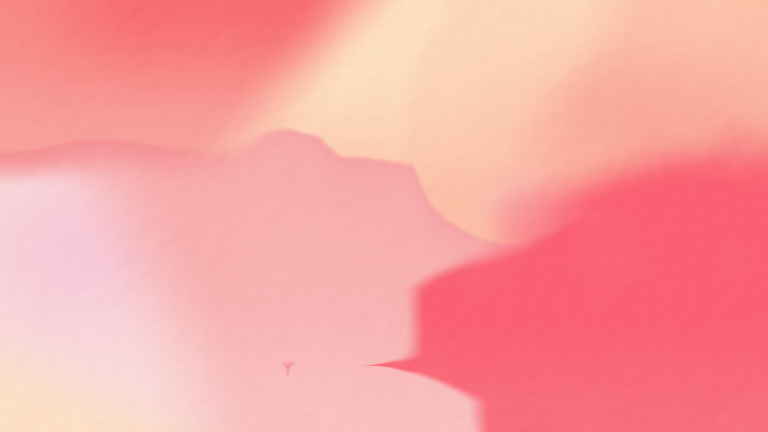
Reproduce this background procedurally as a Shadertoy shader.

```glsl
// Watercolour washes of coral, blush, lavender and cream on grained paper.
#define CREAM vec3(0.990, 0.872, 0.755)
#define PEACH vec3(0.980, 0.700, 0.610)
#define CORAL vec3(0.970, 0.430, 0.440)
#define SALMON vec3(0.970, 0.630, 0.600)
#define BLUSH vec3(0.970, 0.695, 0.695)
#define ROSE vec3(0.960, 0.545, 0.565)
#define LAVENDER vec3(0.965, 0.785, 0.845)
#define MIST vec3(0.980, 0.855, 0.850)
#define CRIMSON vec3(0.978, 0.375, 0.445)
#define WOBBLE 0.012
#define GRAIN 0.024

vec2 hashGradient(vec2 cell) {
    vec3 q = fract(vec3(cell.xyx) * vec3(0.1031, 0.1030, 0.0973));
    q += dot(q, q.yzx + 33.33);
    float angle = 6.2832 * fract((q.x + q.y) * q.z);
    return vec2(cos(angle), sin(angle));
}

float gradientNoise(vec2 p) {
    vec2 i = floor(p), f = fract(p);
    vec2 u = f * f * f * (f * (f * 6.0 - 15.0) + 10.0);
    vec2 e = vec2(1.0, 0.0);
    float low = mix(dot(hashGradient(i), f), dot(hashGradient(i + e), f - e), u.x);
    float high = mix(dot(hashGradient(i + e.yx), f - e.yx),
                     dot(hashGradient(i + 1.0), f - 1.0), u.x);
    return mix(low, high, u.y);
}

float fbm(vec2 p) {
    float sum = 0.0, amplitude = 0.5;
    for (int i = 0; i < 4; i++) {
        sum += amplitude * gradientNoise(p);
        p = mat2(1.6, 1.2, -1.2, 1.6) * p + 7.3;
        amplitude *= 0.5;
    }
    return sum;
}

float bump(float x, float center, float width) {
    float t = (x - center) / width;
    return exp(-t * t);
}

float glow(vec2 p, vec2 center, vec2 size) {
    vec2 q = (p - center) / size;
    return exp(-dot(q, q));
}

// Upper rim of the blush wash, falling away on the right
float ridge(float x) {
    float y = 0.645 + 0.031 * bump(x, 0.24, 0.15);
    y += 0.055 * smoothstep(0.52, 0.66, x) - 0.015 * smoothstep(0.65, 0.73, x);
    y -= 0.048 * smoothstep(0.72, 0.80, x) + 0.015 * smoothstep(0.80, 0.95, x);
    y -= 0.195 * (1.0 - exp(-max(x - 0.954, 0.0) / 0.07));
    return y + 0.07 * smoothstep(1.19, 1.36, x);
}

// Left border of the crimson wash, with a thin spike
float crimsonBorder(float y) {
    float x = 0.96 + 0.15 * (1.0 - smoothstep(0.06, 0.16, y));
    x -= 0.11 * exp(-abs(y - 0.153) / 0.010);
    return x + 0.22 * smoothstep(0.325, 0.45, y) + 0.40 * smoothstep(0.48, 0.75, y);
}

vec3 upperSky(vec2 p) {
    vec3 color = mix(CREAM, PEACH, 0.70 * smoothstep(0.86, 0.46, p.y));
    float fold = p.x - 0.935 - 0.09 * smoothstep(0.78, 1.0, p.y);
    color = mix(color, PEACH, 0.20 * smoothstep(-0.02, 0.04, fold));
    float arc = p.x - 1.20 - 0.20 * smoothstep(0.60, 1.0, p.y);
    color = mix(color, PEACH, 0.85 * smoothstep(-0.08, 0.12, arc));
    color = mix(color, SALMON, 0.65 * glow(p, vec2(1.52, 0.74), vec2(0.30, 0.13)));
    color = mix(color, CREAM, 0.30 * glow(p, vec2(1.65, 1.0), vec2(0.28, 0.14)));
    // Coral corner with a slanted soft border
    float slant = p.x - 0.62 - 0.80 * (p.y - 0.68);
    vec3 corner = mix(SALMON, CORAL, smoothstep(0.66, 1.0, p.y));
    corner = mix(corner, SALMON, 0.50 * smoothstep(0.35, 0.0, p.x));
    return mix(color, corner, smoothstep(0.08, -0.18, slant));
}

vec3 paleCorner(vec2 p) {
    vec3 color = mix(MIST, LAVENDER, glow(p, vec2(0.20, 0.42), vec2(0.24, 0.20)));
    return mix(color, CREAM, 0.90 * smoothstep(0.0, 0.22, 0.28 - p.y - 0.42 * p.x));
}

void mainImage(out vec4 fragColor, in vec2 fragCoord) {
    vec2 paper = fragCoord / iResolution.y;
    vec2 p = paper + WOBBLE * vec2(fbm(paper * 8.0), fbm(paper * 8.0 + 31.0));
    float cloud = fbm(paper * 3.0 + 4.0);
    vec3 color = upperSky(p);

    // Blush wash with pigment gathered at its rim
    float drop = ridge(p.x) - p.y;
    float slope = (ridge(p.x + 0.004) - ridge(p.x - 0.004)) / 0.008;
    float depth = drop / sqrt(1.0 + slope * slope);
    vec3 wash = mix(BLUSH, MIST, 0.35 * smoothstep(0.40, 0.0, p.y));
    wash = mix(wash, ROSE, 0.30 * exp(-max(drop, 0.0) / 0.10));
    float pale = smoothstep(0.12, -0.16, p.x - 0.50 + 0.50 * pow(max(p.y, 0.0), 1.3));
    pale *= smoothstep(0.645, 0.56, p.y);
    wash = mix(wash, paleCorner(p), pale);
    float band = smoothstep(0.60, 0.30, p.x) * smoothstep(0.085, 0.0, drop);
    wash = mix(wash, ROSE, 0.65 * band + 0.20 * exp(-abs(depth) / 0.012));
    float rimBlur = 0.008 + 0.018 * bump(p.x, 0.53, 0.09);
    color = mix(color, wash, smoothstep(-rimBlur, rimBlur, depth));
    color = mix(color, BLUSH, 0.60 * glow(p, vec2(1.21, 0.54), vec2(0.08, 0.07)));

    // Crimson wash, firm at the left and feathered at the top
    float feather = mix(0.028, 0.085, smoothstep(0.30, 0.44, p.y));
    feather += 0.11 * smoothstep(0.44, 0.62, p.y);
    float inside = p.x - crimsonBorder(p.y) + 0.14 * cloud * smoothstep(0.35, 0.6, p.y);
    float cover = smoothstep(-feather, feather, inside - 0.35 * (feather - 0.028));
    cover *= 1.0 - smoothstep(0.54, 0.77, p.y + 0.18 * cloud);
    vec3 crimson = mix(CRIMSON, ROSE, 0.30 * smoothstep(0.30, 0.0, p.y) + 0.35 * abs(cloud));
    color = mix(color, crimson, cover);
    float veil = smoothstep(0.02, -0.01, depth) * glow(p, vec2(1.24, 0.49), vec2(0.10, 0.07));
    color = mix(color, BLUSH, 0.35 * veil);

    // Small tapered drip
    vec2 drip = p - vec2(0.667, 0.146);
    float taper = abs(drip.x) - mix(0.002, 0.014, smoothstep(0.000, 0.014, drip.y));
    float mark = smoothstep(0.006, -0.004, taper) * smoothstep(0.022, 0.006, abs(drip.y));
    color = mix(color, ROSE, 0.8 * mark);

    // Paper relief lit from the upper left
    vec2 tooth = paper * vec2(24.0, 30.0);
    float relief = fbm(tooth) - fbm(tooth + vec2(-0.25, 0.25));
    color += GRAIN * relief * vec3(0.4, 1.0, 1.0) + 0.02 * cloud * vec3(0.2, 1.0, 1.0);
    fragColor = vec4(clamp(color, 0.0, 1.0), 1.0);
}
```
